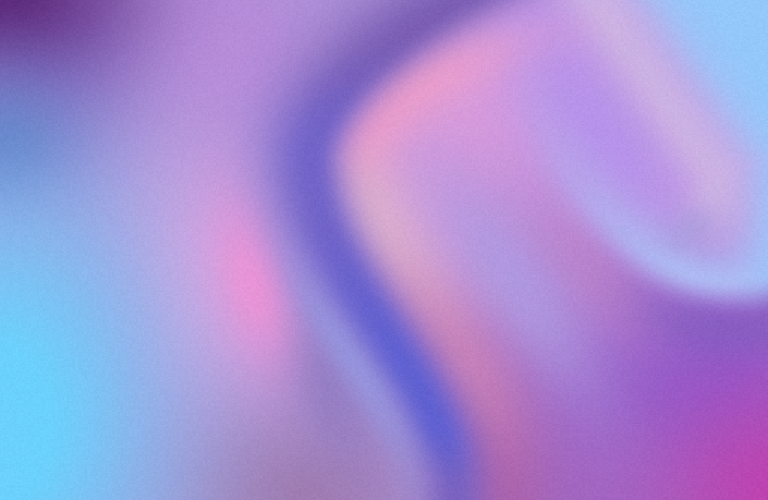
A WebGL 2 fragment shader for this background:

```glsl
#version 300 es
precision highp float;

uniform vec2 u_resolution;
out vec4 outColor;

float bell(float x, float width) {
  float q = x / width;
  return exp(-q * q);
}

// Soft ellipse; a positive angle leans its top to the left.
float blob(vec2 p, vec2 center, vec2 radius, float angle) {
  float c = cos(angle), s = sin(angle);
  vec2 d = p - center;
  vec2 q = vec2(c * d.x + s * d.y, c * d.y - s * d.x) / radius;
  return exp(-dot(q, q));
}

float hash(vec2 cell) {
  vec3 q = fract(cell.xyx * vec3(0.1031, 0.103, 0.0973));
  q += dot(q, q.yzx + 33.33);
  return fract((q.x + q.y) * q.z);
}

// Horizontal position of the S-shaped fold at height y.
float foldCenter(float y) {
  float foot = 1.0 - smoothstep(0.0, 0.68, y);
  float head = pow(max(y - 0.68, 0.0) / 0.32, 1.8);
  return 0.625 + 0.285 * foot + 0.295 * head;
}

float foldDistance(vec2 p) {
  float slope = (foldCenter(p.y + 0.01) - foldCenter(p.y - 0.01)) / 0.02;
  return (p.x - foldCenter(p.y)) / sqrt(1.0 + slope * slope);
}

vec3 leftField(vec2 p) {
  vec3 c = vec3(0.68, 0.58, 0.85);
  c = mix(c, vec3(0.52, 0.37, 0.73), 0.85 * blob(p, vec2(0.08, 0.9), vec2(0.28, 0.2), 0.0));
  c = mix(c, vec3(0.74, 0.55, 0.86), 0.8 * blob(p, vec2(0.46, 0.9), vec2(0.18, 0.2), 0.0));
  c = mix(c, vec3(0.36, 0.13, 0.46), blob(p, vec2(0.0, 1.02), vec2(0.25, 0.16), 0.0));
  c = mix(c, vec3(0.36, 0.43, 0.73), 0.8 * blob(p, vec2(0.0, 0.72), vec2(0.16, 0.13), 0.0));
  c = mix(c, vec3(0.85, 0.63, 0.87), 0.9 * blob(p, vec2(0.41, 0.44), vec2(0.17, 0.28), 0.2));
  c = mix(c, vec3(0.62, 0.46, 0.66), 0.85 * blob(p, vec2(0.6, 0.0), vec2(0.24, 0.19), 0.0));
  c = mix(c, vec3(0.56, 0.47, 0.75), 0.8 * blob(p, vec2(0.65, 0.24), vec2(0.08, 0.18), 0.4));
  c = mix(c, vec3(0.97, 0.56, 0.83), 0.9 * blob(p, vec2(0.5, 0.43), vec2(0.075, 0.17), 0.25));
  float cyan = pow(blob(p, vec2(0.0, 0.15), vec2(0.34, 0.5), 0.0), 1.1);
  return mix(c, vec3(0.42, 0.82, 0.99), min(1.1 * cyan, 1.0));
}

vec3 rightField(vec2 p) {
  vec3 c = mix(vec3(0.63, 0.41, 0.76), vec3(0.75, 0.59, 0.89), smoothstep(0.2, 0.6, p.y));
  c = mix(c, vec3(0.54, 0.34, 0.80), 0.9 * blob(p, vec2(1.4, 0.27), vec2(0.27, 0.18), 0.0));
  c = mix(c, vec3(0.76, 0.24, 0.68), 0.9 * blob(p, vec2(1.58, 0.0), vec2(0.25, 0.23), 0.0));
  c = mix(c, vec3(0.86, 0.61, 0.86), 0.85 * blob(p, vec2(0.93, 0.75), vec2(0.16, 0.24), 0.0));
  c = mix(c, vec3(0.73, 0.50, 0.78), 0.8 * blob(p, vec2(1.16, 0.47), vec2(0.1, 0.21), 0.8));
  c = mix(c, vec3(0.68, 0.60, 0.88), 0.9 * blob(p, vec2(1.03, 0.43), vec2(0.09, 0.27), 0.6));
  return mix(c, vec3(0.71, 0.57, 0.92), 0.9 * blob(p, vec2(1.2, 0.74), vec2(0.1, 0.26), 0.6));
}

// Pale blue lobe with a cream rim, a curling tail and a shadow below.
vec3 addLobe(vec3 c, vec2 p) {
  float offset = p.x - 1.46;
  float slope = 3.54 * offset;
  float lift = (p.y - 0.394 - 1.77 * offset * offset) / sqrt(1.0 + slope * slope);
  float rim = max(dot(p - vec2(1.18, 1.0), vec2(0.825, 0.565)), p.x - 1.42);
  float shadow = bell(lift + 0.05, 0.06) * smoothstep(1.15, 1.45, p.x);
  c = mix(c, vec3(0.50, 0.36, 0.74), 0.65 * shadow);

  float body = smoothstep(-0.02, 0.14, rim);
  float tail = smoothstep(0.98, 1.38, p.x) * bell(lift - 0.04, 0.07);
  float cover = smoothstep(-0.035, 0.05, lift) * (1.0 - (1.0 - body) * (1.0 - tail));
  vec3 blue = mix(vec3(0.68, 0.73, 0.95), vec3(0.58, 0.78, 0.98), smoothstep(0.03, 0.2, rim));
  c = mix(c, blue, cover);
  float cream = bell(rim - 0.01, 0.06) * smoothstep(0.46, 0.62, p.y);
  c = mix(c, vec3(0.81, 0.72, 0.89), 0.8 * cream);
  return mix(c, vec3(0.65, 0.62, 0.86), 0.6 * blob(p, vec2(1.38, 0.54), vec2(0.06, 0.04), 0.5));
}

// Warm edge along the right side of the fold.
vec3 addWarmEdge(vec3 c, float d, float y) {
  vec3 warm = mix(vec3(0.68, 0.39, 0.67), vec3(0.80, 0.52, 0.72), smoothstep(0.0, 0.3, y));
  warm = mix(warm, vec3(0.87, 0.69, 0.80), smoothstep(0.28, 0.56, y));
  warm = mix(warm, vec3(0.93, 0.62, 0.79), smoothstep(0.58, 0.76, y));
  float fade = 1.0 - smoothstep(0.82, 1.0, y);
  return mix(c, warm, 0.9 * fade * bell(d - 0.1, 0.09));
}

// Indigo fold with a pale streak beside its foot.
vec3 addFold(vec3 c, float d, float y) {
  vec3 indigo = mix(vec3(0.47, 0.38, 0.75), vec3(0.36, 0.37, 0.82), smoothstep(0.0, 0.16, y));
  indigo = mix(indigo, vec3(0.43, 0.38, 0.78), smoothstep(0.25, 0.6, y));
  indigo = mix(indigo, vec3(0.47, 0.36, 0.70), smoothstep(0.7, 0.95, y));
  float leftWidth = mix(0.065, 0.095, smoothstep(0.1, 0.7, y));
  float width = d < 0.0 ? leftWidth : 0.062;
  c = mix(c, indigo, 0.95 * bell(d, width));
  float streak = bell(d + 0.088, 0.036) * bell(y - 0.27, 0.2);
  return mix(c, vec3(0.59, 0.60, 0.88), 0.75 * streak);
}

void main() {
  vec2 p = gl_FragCoord.xy / u_resolution.y;
  float d = foldDistance(p);
  vec3 right = addWarmEdge(addLobe(rightField(p), p), d, p.y);
  vec3 color = mix(leftField(p), right, smoothstep(-0.04, 0.06, d));
  color = addFold(color, d, p.y);

  // Fine grain
  color += 0.025 * (hash(floor(p * 334.0)) - 0.5);
  outColor = vec4(clamp(color, 0.0, 1.0), 1.0);
}
```
